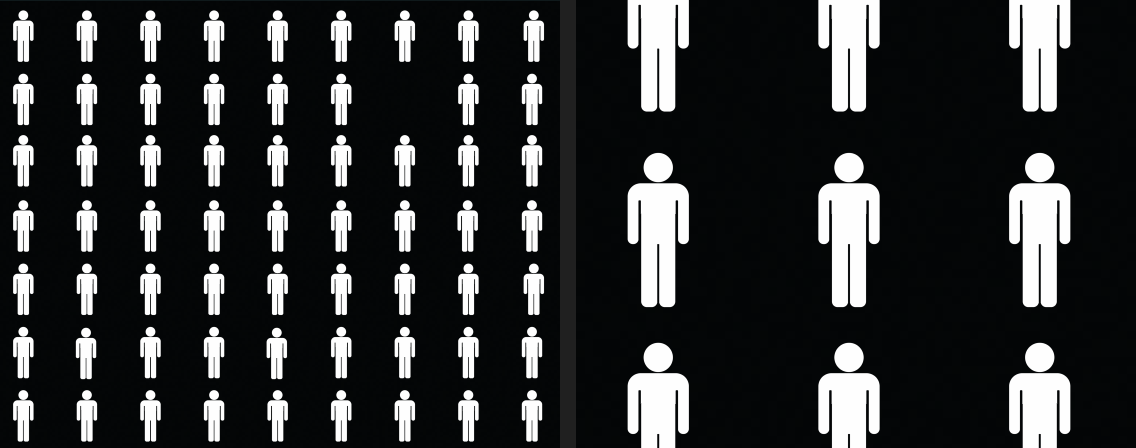
Left, the full canvas; right, a detail of the centre.
Give the GLSL for this pattern, as a WebGL 2 fragment shader.

```glsl
#version 300 es
precision highp float;
// Grid of white standing pictogram figures on near-black, with one place left empty.

uniform vec2 u_resolution;
out vec4 outColor;

const float CANVAS_WIDTH = 768.0;            // design units across the canvas
const vec2 GRID = vec2(9.0, 7.0);            // columns, rows
const vec2 PITCH = vec2(87.2, 86.8);         // spacing of the figures
const vec2 FIRST_HEAD = vec2(32.0, 21.0);    // head centre, from the top left
const vec2 EMPTY_CELL = vec2(6.0, 1.0);
const vec3 INK = vec3(0.995);
const vec3 GROUND = vec3(0.014, 0.022, 0.025);
const vec3 TOP_EDGE = vec3(0.06, 0.10, 0.11);

float hash(vec2 p) {
  return fract(sin(dot(p, vec2(127.1, 311.7))) * 43758.5453);
}

float roundBox(vec2 p, vec2 center, vec2 halfSize, float radius) {
  vec2 d = abs(p - center) - halfSize + radius;
  return length(max(d, 0.0)) + min(max(d.x, d.y), 0.0) - radius;
}

// Signed distance to a figure; origin at the head centre, y pointing down.
float figure(vec2 p) {
  p.x = abs(p.x);
  float head = length(p) - 6.7;
  float shoulders = roundBox(p, vec2(0.0, 14.2), vec2(14.0, 7.0), 6.0);
  float arm = roundBox(p, vec2(11.5, 24.0), vec2(2.5, 11.0), 2.4);
  float torso = roundBox(p, vec2(0.0, 23.0), vec2(7.8, 13.0), 0.5);
  float leg = roundBox(p, vec2(4.1, 46.5), vec2(3.7, 17.3), 2.6);
  float body = min(min(shoulders, arm), min(torso, leg));

  // Thin slits beside the torso and between the legs
  float armSlit = roundBox(p, vec2(8.5, 26.0), vec2(0.55, 11.0), 0.4);
  float legSlit = roundBox(p, vec2(0.0, 50.0), vec2(0.45, 15.0), 0.3);
  return min(head, max(body, -min(armSlit, legSlit)));
}

// Small misplacements of rows and single figures
vec2 cellOffset(vec2 cell) {
  vec2 offset = vec2(0.0);
  if (cell.y == 2.0) offset.y -= 2.6;
  if (cell.x == 8.0 && mod(cell.y, 4.0) == 0.0) offset.x += 2.5;
  if (cell.y == 5.0 && mod(cell.x, 3.0) == 1.0 && cell.x < 5.0) offset += vec2(-1.2, 1.2);
  if (cell == vec2(7.0, 3.0)) offset.x -= 1.0;
  return offset;
}

void main() {
  float unit = CANVAS_WIDTH / u_resolution.x;   // design units per pixel
  vec2 p = vec2(gl_FragCoord.x, u_resolution.y - gl_FragCoord.y) * unit;

  // Nearest figure: the cell is centred on its waist
  vec2 waist = FIRST_HEAD + vec2(0.0, 28.5);
  vec2 cell = clamp(floor((p - waist) / PITCH + 0.5), vec2(0.0), GRID - 1.0);
  vec2 local = p - FIRST_HEAD - cell * PITCH - cellOffset(cell);
  float ink = 1.0 - smoothstep(-0.65 * unit, 0.65 * unit, figure(local));
  if (cell == EMPTY_CELL) ink = 0.0;

  // Ground with faint grain and a paler top edge
  vec3 ground = GROUND + 0.006 * (hash(floor(p / 4.0)) - 0.5);
  ground = mix(TOP_EDGE, ground, smoothstep(0.5, 2.0, p.y));
  outColor = vec4(mix(ground, INK, ink), 1.0);
}
```
